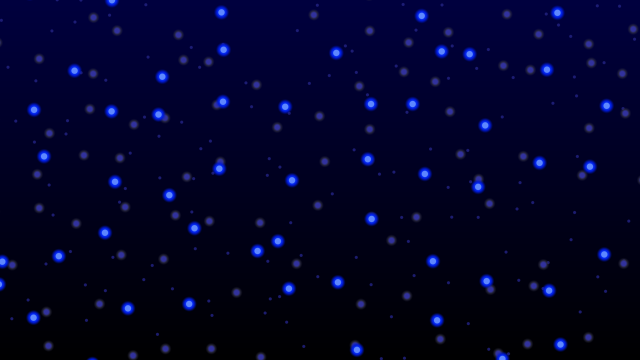
A WebGL 2 fragment shader for this background:

```glsl
#version 300 es
precision highp float;
// Glowing blue dots of three sizes scattered over a navy to black night gradient.

uniform vec2 u_resolution;
out vec4 fragColor;

// Three random values in 0..1 for a cell.
vec3 hash3(vec2 cell, float seed) {
    vec3 p = fract(vec3(cell.xyx + seed) * vec3(0.1031, 0.1030, 0.0973));
    p += dot(p, p.yxz + 33.33);
    return fract((p.xxy + p.yzz) * p.zyx);
}

// Distance to the dot of the current cell; the margin keeps dots whole.
float dotDistance(vec2 uv, float cellSize, float radius, float share, float seed) {
    vec2 cell = floor(uv / cellSize);
    vec3 rnd = hash3(cell + 7.0, seed);
    vec2 center = (cell + mix(vec2(radius / cellSize), vec2(1.0 - radius / cellSize), rnd.xy)) * cellSize;
    return rnd.z < share ? length(uv - center) : 1.0;
}

// Filled disc whose edge fades out between two radii.
float disc(float dist, float inner, float outer) {
    return 1.0 - smoothstep(inner, outer, dist);
}

void main() {
    vec2 uv = gl_FragCoord.xy / u_resolution.y;
    float pixel = 0.7 / u_resolution.y;

    // Night gradient
    vec3 color = mix(vec3(0.0, 0.0, 0.002), vec3(0.0, 0.0, 0.245), uv.y);

    // Tiny specks
    float speck = dotDistance(uv + vec2(0.03, 0.05), 0.1, 0.006, 0.73, 11.3);
    color = mix(color, vec3(0.13, 0.13, 0.5), 0.85 * disc(speck, 0.0042 - pixel, 0.0042 + pixel));

    // Dim dots with a grey haze
    float dim = dotDistance(uv + vec2(0.07, 0.02), 0.125, 0.018, 0.76, 47.9);
    color = mix(color, vec3(0.18, 0.18, 0.27), 0.85 * disc(dim, 0.008, 0.0175));
    color = mix(color, vec3(0.2, 0.2, 0.66), 0.9 * disc(dim, 0.005, 0.0115));

    // Bright dots with a vivid halo and a pale core
    float bright = dotDistance(uv + vec2(0.11, 0.09), 0.17, 0.022, 0.82, 83.1);
    color = mix(color, vec3(0.0, 0.1, 0.85), disc(bright, 0.0115, 0.0225));
    color = mix(color, vec3(0.02, 0.17, 0.95), disc(bright, 0.009, 0.0145));
    color = mix(color, vec3(0.37, 0.53, 1.0), disc(bright, 0.0088 - pixel, 0.0088 + pixel));

    fragColor = vec4(color, 1.0);
}
```
